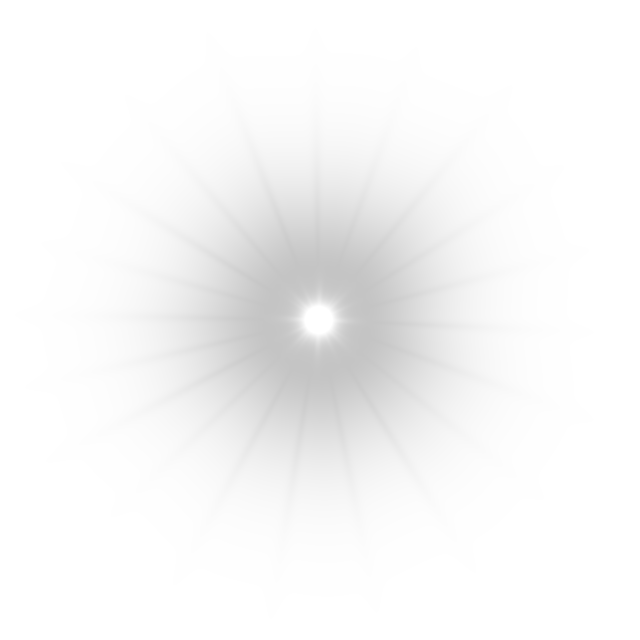
Write a Shadertoy shader that draws this background.

```glsl
// A white burst at the centre of a soft grey halo on a white ground.
// The halo is a radial falloff whose reach varies with angle, giving faint
// dark rays; the burst is a smaller falloff with short spikes.
#define CENTER vec2(0.498, 0.5)
#define HALO_DEPTH 0.232
#define HALO_START 0.08
#define HALO_REACH 0.13
#define RAY_COUNT 20
#define RAY_WIDTH 0.035
#define RAY_STRENGTH 0.11
#define CORE_RADIUS 0.021
#define CORE_REACH 0.0135

const float TAU = 6.2831853;

float hash(float n) {
    return fract(sin(n * 12.99 + 4.1) * 437.58);
}

// Even spacing, bent by layered sines so the rays gather and spread.
float rayAngle(float index) {
    float angle = radians(-57.0) + index * TAU / float(RAY_COUNT);
    float phase = angle - radians(186.0);
    return angle - 0.087 * sin(phase) - 0.07 * sin(2.0 * phase);
}

// Sum of narrow angular bumps; cosine distance wraps without a seam.
float darkRays(float angle) {
    float sum = 0.0;
    for (int i = 0; i < RAY_COUNT; i++) {
        float index = float(i);
        float offset = angle - rayAngle(index);
        float strength = mix(0.45, 1.0, hash(index));
        sum += strength * exp(2.0 * (cos(offset) - 1.0) / (RAY_WIDTH * RAY_WIDTH));
    }
    return sum;
}

// Grey amount: flat near the centre, then a long smooth tail.
float halo(float radius, float angle) {
    float pale = exp(12.0 * (cos(angle) - 1.0));
    float waves = 0.018 * sin(5.0 * angle + 0.6) + 0.012 * sin(11.0 * angle + 2.0);
    float reach = 1.0 + 0.07 * pale + waves - RAY_STRENGTH * darkRays(angle);
    float x = max(radius * reach - HALO_START, 0.0) / HALO_REACH;
    return exp(-pow(x, 1.61));
}

// White amount: solid disc with a glow and short star spikes.
float core(float radius, float angle) {
    float major = pow(abs(cos(4.0 * angle)), 14.0);
    float minor = pow(abs(cos(6.0 * angle + 0.5)), 10.0);
    float reach = CORE_REACH * (1.0 + 0.3 * major + 0.18 * minor);
    float x = max(radius - CORE_RADIUS, 0.0) / reach;
    return exp(-pow(x, 1.2));
}

void mainImage(out vec4 fragColor, in vec2 fragCoord) {
    // Canvas units, centred, with height one
    vec2 p = (fragCoord - CENTER * iResolution.xy) / iResolution.y;
    float radius = length(p);
    float angle = atan(p.y, p.x + 1e-6);

    // Grey halo over white, then the bright burst
    float shade = 1.0 - HALO_DEPTH * halo(radius, angle);
    shade = mix(shade, 1.0, core(radius, angle));
    fragColor = vec4(vec3(shade), 1.0);
}
```
